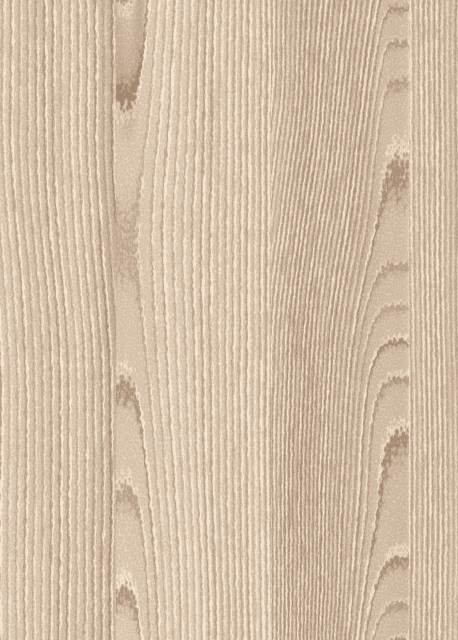
A Shadertoy shader for this texture:

```glsl
// Pale ash wood: four boards with vertical grain and two cathedral figures.
// Each board has a growth-ring phase; every ring draws a crisp light pore line
// beside dark latewood. Cellular noise roughens it, layered sines bend it.

const vec3 LATEWOOD = vec3(0.715, 0.615, 0.52);
const vec3 SAPWOOD = vec3(0.92, 0.85, 0.765);
const float SEAM_LEFT = 0.253;
const float SEAM_MIDDLE = 0.592;
const float SEAM_RIGHT = 0.893;

vec2 hash2(vec2 p) {
    vec3 q = fract(vec3(p.xyx) * vec3(0.1031, 0.1030, 0.0973));
    q += dot(q, q.yzx + 33.33);
    return fract((q.xx + q.yz) * q.zy);
}

// Distance to the nearest scattered point, roughly 0 to 1
float cellular(vec2 p) {
    vec2 cell = floor(p);
    float nearest = 2.0;
    for (int j = -1; j <= 1; j++) {
        for (int i = -1; i <= 1; i++) {
            vec2 c = cell + vec2(i, j);
            nearest = min(nearest, distance(p, c + hash2(c)));
        }
    }
    return nearest;
}

// Layered sines, roughly -1 to 1
float waves(vec2 p) {
    float sum = 0.0, amp = 0.5;
    for (int i = 0; i < 4; i++) {
        sum += amp * sin(p.x + 1.7 * sin(p.y + float(i)));
        p = mat2(1.6, 1.1, -1.1, 1.6) * p + 2.3;
        amp *= 0.5;
    }
    return sum;
}

// Nested round arches about dx = 0 that straighten into lines further out
float cathedral(float dx, float rise, float density, float tip, float spread) {
    float flank = pow(pow(dx, 4.0) + pow(tip, 4.0), 0.25) - tip;
    return density * flank + rise * exp(-dx * dx * spread);
}

// Growth-ring count; boardX picks the board, so slopes stay smooth at the seams
float ringPhase(vec2 uv, float boardX) {
    float y = uv.y;
    float x = uv.x + 0.004 * waves(vec2(uv.x * 9.0 + y * 6.0, y * 3.0));
    if (boardX < SEAM_LEFT) {
        float lean = 0.032 * (1.0 - smoothstep(0.38, 0.8, y));
        return 54.0 * (x - lean);
    }
    if (boardX < SEAM_MIDDLE) {
        float saddle = -6.5 * sqrt((y - 0.62) * (y - 0.62) + 0.01);
        float tighten = max(x - 0.38, 0.0);
        return cathedral(abs(x - 0.272), saddle, 40.0, 0.04, 45.0) + 85.0 * tighten * tighten;
    }
    if (boardX < SEAM_RIGHT) {
        float rise = 11.0 * (y - 0.6) + 0.6 * sin(y * 13.0);
        float tip = mix(0.1, 0.045, smoothstep(0.45, 0.9, y));
        return cathedral(abs(x - 0.877), rise, 102.0, tip, 25.0);
    }
    return 88.0 * x + 0.4 * y;
}

// Rings crossed per canvas height
float ringSlope(vec2 uv, float phase) {
    float e = 0.001;
    float across = ringPhase(uv + vec2(e, 0.0), uv.x) - phase;
    float along = ringPhase(uv + vec2(0.0, e), uv.x) - phase;
    return length(vec2(across * iResolution.y / iResolution.x, along)) / e;
}

// Soft tone of each board, without its rings
float boardTone(vec2 uv) {
    float x = uv.x, y = uv.y;
    float blur = mix(0.008, 0.13, smoothstep(0.0, 0.7, y));
    float tone = mix(0.74, 0.36, smoothstep(SEAM_MIDDLE - blur, SEAM_MIDDLE + blur, x));
    tone += 0.2 * smoothstep(0.76, 0.84, x);
    // Dark tongue hanging from the top edge
    float tongue = length((uv - vec2(0.278, 1.02)) / vec2(0.042, 0.26));
    tone -= 0.5 * (1.0 - smoothstep(0.65, 1.05, tongue)) * smoothstep(-0.1, 0.8, tongue);
    // Outer boards
    float leftTone = 0.66 - 0.3 * smoothstep(0.17, SEAM_LEFT, x);
    tone = mix(leftTone, tone, smoothstep(SEAM_LEFT - 0.003, SEAM_LEFT + 0.003, x));
    tone = mix(tone, 0.52, smoothstep(SEAM_RIGHT - 0.002, SEAM_RIGHT + 0.002, x));
    // Joint and slow streaks
    tone += 0.25 * exp(-pow((x - SEAM_RIGHT) / 0.003, 2.0));
    return tone + 0.11 * waves(vec2(x * 34.0, y * 2.0));
}

float line(float t, float width) {
    return exp(-t * t / (width * width));
}

// Light pore line at the ring centre, with a dark line and fading latewood beside it
float ringTone(float phase, float y, float slope) {
    float ring = floor(phase);
    float t = phase - ring - 0.5;
    float vigour = mix(0.6, 1.3, hash2(vec2(ring, 7.0)).x);
    float width = clamp(0.0018 * slope, 0.07, 0.25);
    float broken = 1.0 - 0.65 * smoothstep(0.4, 0.85, cellular(vec2(phase * 1.7, y * 22.0)));
    float shadow = line(fract(phase + min(2.0 * width, 0.45)) - 0.5, width);
    float late = smoothstep(-0.5, -0.03, t) * (1.0 - smoothstep(-0.03, 0.12, t));
    float arch = 1.0 - smoothstep(20.0, 50.0, slope);
    return vigour * (0.75 * line(t, width) * broken
        - mix(0.45, 0.2, arch) * shadow - mix(0.25, 0.6, arch) * late * late);
}

void mainImage(out vec4 fragColor, in vec2 fragCoord) {
    vec2 uv = fragCoord / iResolution.xy;
    float phase = ringPhase(uv, uv.x);
    float slope = ringSlope(uv, phase);

    // Rough ring edges and fine fibre speckle
    float rough = cellular(uv * vec2(120.0, 90.0)) - 0.45;
    float fibre = cellular(uv * vec2(230.0, 250.0)) - 0.45;
    float jitter = max(0.0018 * slope, 0.22) * rough;
    float tone = boardTone(uv) + ringTone(phase + jitter, uv.y, slope) + 0.45 * fibre;

    fragColor = vec4(mix(LATEWOOD, SAPWOOD, clamp(tone, -0.35, 1.2)), 1.0);
}
```
